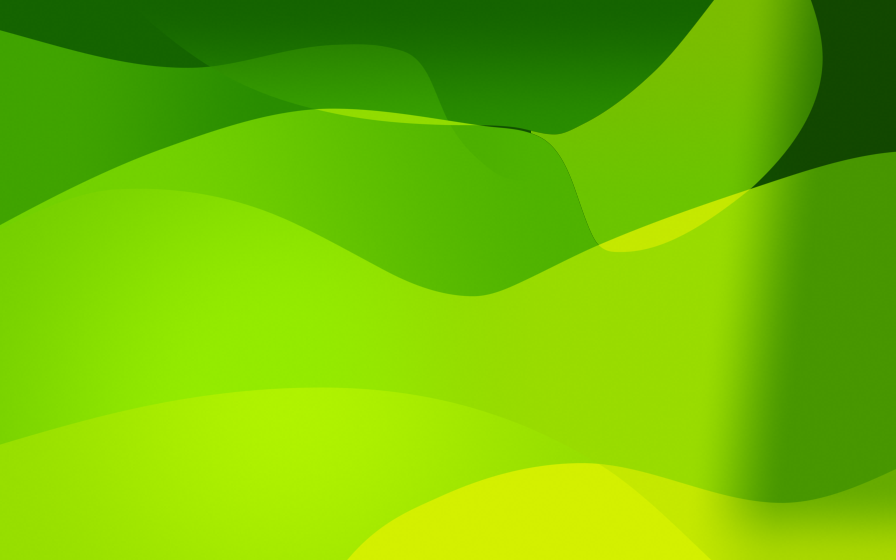
A WebGL 1 fragment shader for this background:

```glsl
precision highp float;

uniform vec2 u_resolution;

const float ASPECT = 1.6;
const vec2 GLOW_CENTER = vec2(0.52, 0.27);
const float FOLD_BASE = 1.30;
const float FOLD_LEAN = 0.12;
const float FOLD_SOFTNESS = 0.09;
const float BLOB_SPLIT = 1.34;
const float GRAIN = 0.006;

const vec3 NIGHT = vec3(0.07, 0.28, 0.0);
const vec3 FOREST = vec3(0.08, 0.39, 0.0);
const vec3 GRASS = vec3(0.16, 0.55, 0.0);
const vec3 LEAF = vec3(0.25, 0.64, 0.0);
const vec3 MEADOW = vec3(0.45, 0.82, 0.0);
const vec3 MEADOW_SHADE = vec3(0.31, 0.70, 0.0);
const vec3 OLIVE = vec3(0.28, 0.59, 0.0);
const vec3 LIME = vec3(0.58, 0.92, 0.0);
const vec3 LIME_EDGE = vec3(0.46, 0.81, 0.0);
const vec3 LIME_WARM = vec3(0.60, 0.86, 0.0);
const vec3 HILL_GLOW = vec3(0.69, 0.95, 0.0);
const vec3 YELLOW = vec3(0.77, 0.91, 0.0);
const vec3 BRIGHT_YELLOW = vec3(0.83, 0.94, 0.0);

float hash(vec2 p) {
  return fract(sin(dot(p, vec2(127.1, 311.7))) * 43758.5453);
}

// Signed distance above a cubic span; knots hold x, y and slope.
float span(vec2 p, vec3 a, vec3 b) {
  float w = b.x - a.x;
  float h = b.y - a.y;
  float t = clamp((p.x - a.x) / w, 0.0, 1.0);
  float c2 = 3.0 * h - w * (2.0 * a.z + b.z);
  float c3 = w * (a.z + b.z) - 2.0 * h;
  float y = a.y + t * (w * a.z + t * (c2 + t * c3));
  float slope = a.z + t * (2.0 * c2 + 3.0 * t * c3) / w;
  y += slope * (p.x - a.x - w * t);
  return (p.y - y) / sqrt(1.0 + slope * slope);
}

float path(vec2 p, vec3 a, vec3 b, vec3 c, vec3 d, vec3 e) {
  if (p.x < b.x) return span(p, a, b);
  if (p.x < c.x) return span(p, b, c);
  if (p.x < d.x) return span(p, c, d);
  return span(p, d, e);
}

float ribbonEdge(vec2 p) {
  vec3 joint = vec3(0.70, 0.914, -0.25);
  if (p.x < joint.x) return path(p, vec3(0.0, 0.946, -0.27), vec3(0.344, 0.879, 0.02),
    vec3(0.50, 0.906, 0.22), vec3(0.60, 0.92, 0.04), joint);
  return path(p, joint, vec3(0.77, 0.854, -2.2), vec3(0.802, 0.781, -1.8),
    vec3(0.875, 0.698, -0.8), vec3(0.98, 0.677, 0.0));
}

float domeEdge(vec2 p) {
  vec3 joint = vec3(0.917, 0.773, -0.12);
  if (p.x < joint.x) return path(p, vec3(0.225, 1.0, -0.95), vec3(0.375, 0.881, -0.62),
    vec3(0.604, 0.796, -0.2), vec3(0.79, 0.777, -0.03), joint);
  return path(p, joint, vec3(0.99, 0.76, 0.0), vec3(1.042, 0.779, 0.5),
    vec3(1.167, 0.871, 0.95), vec3(1.275, 1.0, 1.3));
}

float crestEdge(vec2 p) {
  vec3 joint = vec3(0.948, 0.762, -0.35);
  if (p.x < joint.x) return path(p, vec3(0.0, 0.598, 0.54), vec3(0.292, 0.735, 0.36),
    vec3(0.594, 0.806, 0.0), vec3(0.865, 0.775, -0.14), joint);
  return path(p, joint, vec3(1.025, 0.667, -2.8), vec3(1.069, 0.5625, -1.0),
    vec3(1.11, 0.55, 0.0), vec3(1.34, 0.6625, 0.8));
}

float valleyEdge(vec2 p) {
  vec3 joint = vec3(0.845, 0.471, 0.0);
  if (p.x < joint.x) return path(p, vec3(0.0, 0.59, 0.5), vec3(0.21, 0.662, 0.05),
    vec3(0.52, 0.604, -0.46), vec3(0.6875, 0.517, -0.53), joint);
  return path(p, joint, vec3(0.917, 0.49, 0.45), vec3(1.069, 0.5625, 0.43),
    vec3(1.34, 0.6625, 0.33), vec3(1.6, 0.729, 0.08));
}

float above(float d) {
  return smoothstep(-0.75, 0.75, d * u_resolution.y);
}

void main() {
  vec2 p = gl_FragCoord.xy / u_resolution * vec2(ASPECT, 1.0);
  float fold = smoothstep(-FOLD_SOFTNESS, FOLD_SOFTNESS, p.x - FOLD_BASE - FOLD_LEAN * p.y);
  float glow = length(p - GLOW_CENTER);
  float ribbon = 1.0 - above(ribbonEdge(p));
  float dome = above(domeEdge(p));
  float crest = 1.0 - above(crestEdge(p));
  float valley = 1.0 - above(valleyEdge(p));

  // Dark upper layers
  vec3 leaf = mix(LEAF, GRASS, smoothstep(0.1, 0.5, p.x));
  vec3 color = mix(FOREST, leaf, ribbon);
  color = mix(color, FOREST * 0.8, smoothstep(0.80, 0.87, p.x));
  vec3 domeColor = mix(GRASS, FOREST, smoothstep(0.76, 1.0, p.y));
  domeColor += vec3(0.06, 0.08, 0.0) * ribbon;
  color = mix(color, domeColor, dome);
  color = mix(color, NIGHT, smoothstep(1.3, 1.45, p.x));

  // Rounded translucent blob on the right
  float rightEdge = span(p.yx, vec3(0.6625, 1.34, 1.1), vec3(0.896, 1.469, 0.0));
  if (p.y > 0.896) rightEdge = span(p.yx, vec3(0.896, 1.469, 0.0), vec3(1.0, 1.448, -0.35));
  float blob = p.x < BLOB_SPLIT ? 1.0 - crest : 1.0 - above(rightEdge);
  blob *= step(0.948, p.x);
  vec3 blobColor = mix(vec3(0.42, 0.77, 0.0), vec3(0.48, 0.74, 0.0), smoothstep(0.6, 1.0, p.y));
  blobColor = mix(blobColor, vec3(0.19, 0.48, 0.0), fold);
  color = mix(color, blobColor, blob * (1.0 - dome));

  // Middle wave and its thin overlap with the dome
  vec3 meadow = mix(MEADOW, MEADOW_SHADE, smoothstep(0.3, 1.05, p.x + 0.3 * (p.y - 0.5)));
  meadow -= 0.025 * (1.0 - ribbon) * smoothstep(0.98, 0.80, p.x) * step(0.77, p.x);
  meadow = mix(meadow, vec3(0.57, 0.86, 0.0), dome);
  color = mix(color, meadow, crest * step(p.x, 1.2));

  // Broad lime field, with a yellow overlap below the blob
  vec3 lime = mix(LIME, LIME_EDGE, smoothstep(0.15, 0.65, glow));
  lime = mix(lime, LIME_WARM, smoothstep(0.5, 1.0, p.x));
  lime = mix(lime, OLIVE, fold);
  lime = mix(lime, mix(YELLOW, OLIVE, 0.5 * fold), blob);
  color = mix(color, lime, valley);

  // Lower hills
  float hill = 1.0 - above(path(p, vec3(0.0, 0.206, 0.3), vec3(0.271, 0.277, 0.2),
    vec3(0.573, 0.308, 0.0), vec3(1.073, 0.169, -0.62), vec3(1.27, 0.0, -0.95)));
  vec3 hillColor = mix(HILL_GLOW, vec3(0.59, 0.87, 0.0), smoothstep(0.0, 0.6, glow));
  color = mix(color, hillColor, hill);
  float dune = 1.0 - above(path(p, vec3(0.62, 0.0, 1.2), vec3(0.79, 0.115, 0.45),
    vec3(1.04, 0.173, 0.0), vec3(1.396, 0.102, 0.0), vec3(1.6, 0.1625, 0.47)));
  vec3 duneShade = mix(vec3(0.66, 0.84, 0.0), vec3(0.40, 0.67, 0.0), smoothstep(0.0, 0.14, p.y));
  vec3 duneColor = mix(YELLOW, duneShade, fold);
  duneColor = mix(duneColor, BRIGHT_YELLOW, hill);
  color = mix(color, duneColor, dune);

  // Fine grain against banding
  color.rg += GRAIN * (hash(floor(p * 320.0)) - 0.5);
  gl_FragColor = vec4(color, 1.0);
}
```
